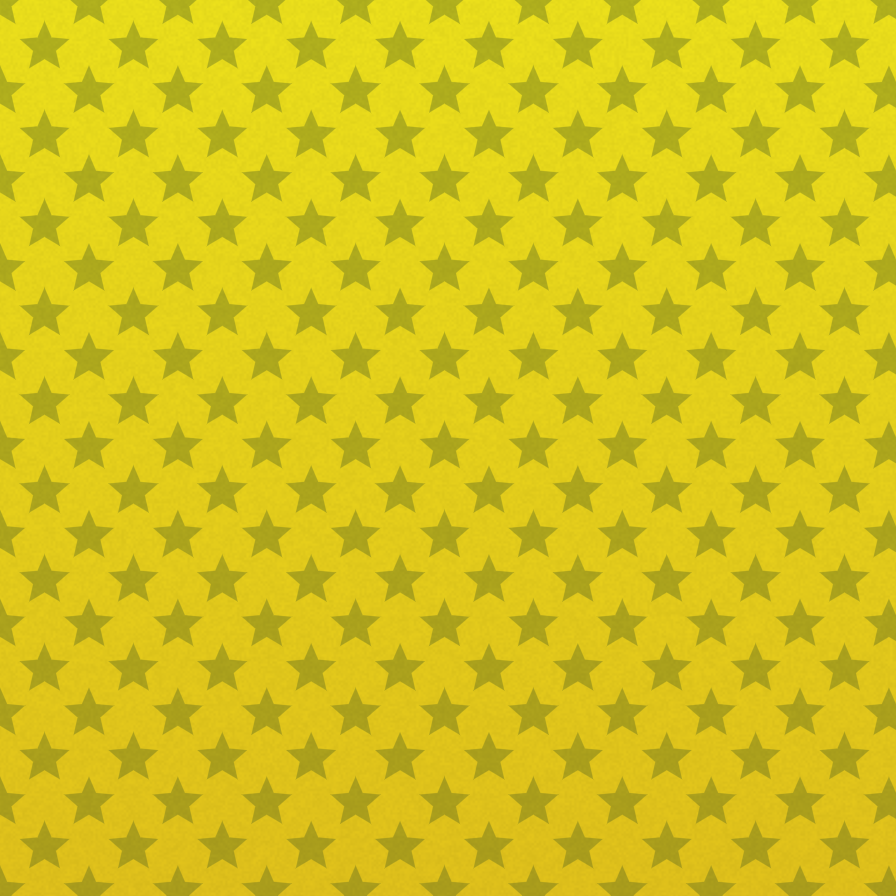
A WebGL 1 fragment shader for this pattern:

```glsl
precision highp float;
// Staggered olive stars on grainy yellow paper that deepens towards the bottom.

uniform vec2 u_resolution;

const float PI = 3.14159265;

// Layout, in canvas units
const float PERIOD = 0.0992;               // spacing of stars along a row
const vec2 ORIGIN = vec2(0.0497, 0.9474);  // centre of one star
const float TIP_RADIUS = 0.0292;
const float NOTCH_RATIO = 0.46;            // notch radius over tip radius

// Colours
const vec3 PAPER_TOP = vec3(0.910, 0.865, 0.105);
const vec3 PAPER_BOTTOM = vec3(0.865, 0.745, 0.105);
const vec3 STAR_TOP = vec3(0.685, 0.685, 0.115);
const vec3 STAR_BOTTOM = vec3(0.660, 0.610, 0.110);

// Paper grain
const float GRAIN_SCALE = 380.0;
const float GRAIN_STRENGTH = 0.055;

float hash(vec2 p) {
    vec3 q = fract(vec3(p.xyx) * 0.1031);
    q += dot(q, q.yzx + 33.33);
    return fract((q.x + q.y) * q.z);
}

float valueNoise(vec2 p) {
    vec2 cell = floor(p);
    vec2 f = fract(p);
    f = f * f * (3.0 - 2.0 * f);
    float low = mix(hash(cell), hash(cell + vec2(1.0, 0.0)), f.x);
    float high = mix(hash(cell + vec2(0.0, 1.0)), hash(cell + 1.0), f.x);
    return mix(low, high, f.y);
}

// Signed distance to the edge lines of an upright five-pointed star
float starDistance(vec2 p) {
    float halfSector = PI / 5.0;
    float angle = atan(p.x, p.y + 1e-6);
    angle = abs(mod(angle + halfSector, 2.0 * halfSector) - halfSector);
    vec2 folded = length(p) * vec2(sin(angle), cos(angle));

    vec2 tip = vec2(0.0, TIP_RADIUS);
    vec2 notch = TIP_RADIUS * NOTCH_RATIO * vec2(sin(halfSector), cos(halfSector));
    vec2 edge = notch - tip;
    return dot(folded - tip, normalize(vec2(-edge.y, edge.x)));
}

// Offset from the nearest point of a square lattice
vec2 repeatCentered(vec2 p) {
    return (fract(p / PERIOD + 0.5) - 0.5) * PERIOD;
}

void main() {
    float canvasSize = min(u_resolution.x, u_resolution.y);
    vec2 uv = gl_FragCoord.xy / canvasSize;
    float pixel = 1.0 / canvasSize;

    // Two interleaved square lattices form the staggered rows
    vec2 p = uv - ORIGIN;
    float d = min(starDistance(repeatCentered(p)),
                  starDistance(repeatCentered(p + 0.5 * PERIOD)));
    float star = 1.0 - smoothstep(-0.75 * pixel, 0.75 * pixel, d);

    // Vertical tint
    float height = gl_FragCoord.y / u_resolution.y;
    vec3 paper = mix(PAPER_BOTTOM, PAPER_TOP, height);
    vec3 ink = mix(STAR_BOTTOM, STAR_TOP, height);
    vec3 color = mix(paper, ink, star);

    // Fine grain over a softer, coarser mottle
    float grain = 0.7 * valueNoise(uv * GRAIN_SCALE)
                + 0.3 * valueNoise(uv * GRAIN_SCALE * 0.4 + 17.0) - 0.5;
    color *= 1.0 + GRAIN_STRENGTH * grain;

    gl_FragColor = vec4(color, 1.0);
}
```
